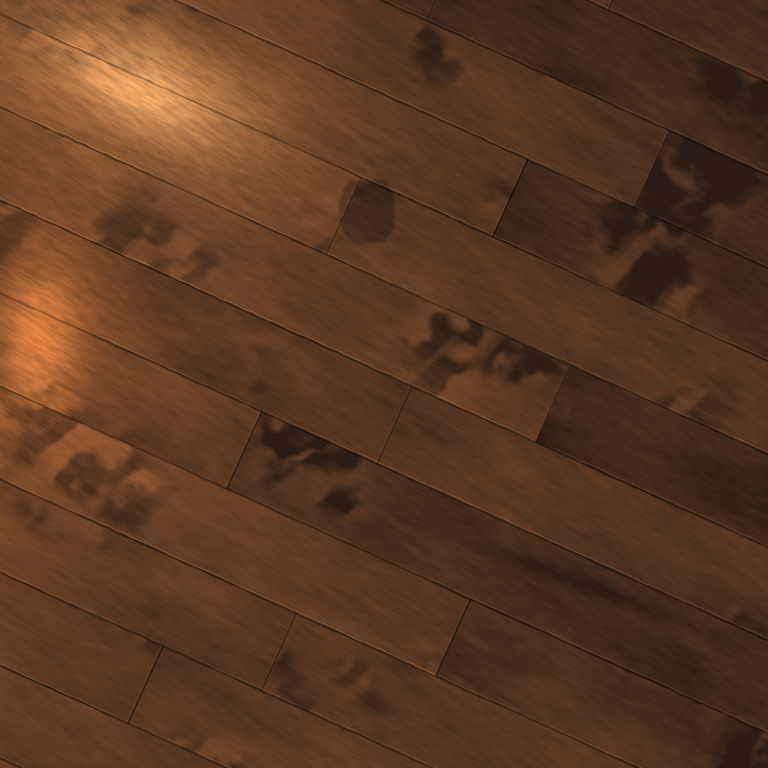
Write a Shadertoy shader that draws this texture.

```glsl
// Dark stained plank floor running diagonally, lit by two warm reflections.
// Points are rotated into plank space (along, across), split into rows and
// staggered boards, then shaded with stretched noise, seams and glow.

float hash(vec2 p) {
    vec3 h = fract(p.xyx * vec3(0.1031, 0.1030, 0.0973));
    h += dot(h, h.yzx + 33.33);
    return fract((h.x + h.y) * h.z);
}

float noise(vec2 p) {
    vec2 i = floor(p), f = fract(p);
    f = f * f * (3.0 - 2.0 * f);
    return mix(mix(hash(i), hash(i + vec2(1, 0)), f.x),
               mix(hash(i + vec2(0, 1)), hash(i + vec2(1, 1)), f.x), f.y);
}

float fbm(vec2 p) {
    float sum = 0.0, amp = 0.533;
    for (int i = 0; i < 4; i++) {
        sum += amp * noise(p);
        p = mat2(1.6, 1.2, -1.2, 1.6) * p + 7.3;
        amp *= 0.5;
    }
    return sum;
}

// Fibres keep their direction, so octaves scale without rotating.
float fibres(vec2 p) {
    return 0.5 * noise(p) + 0.3 * noise(p * 2.1 + 3.7) + 0.2 * noise(p * 4.3 + 8.1);
}

// Soft-edged line of the given half width around distance zero.
float line(float d, float halfWidth, float px) {
    return 1.0 - smoothstep(halfWidth - px, halfWidth + px, abs(d));
}

float blob(vec2 offset, vec2 radius) {
    vec2 e = offset / radius;
    return exp(-dot(e, e));
}

void mainImage(out vec4 fragColor, in vec2 fragCoord) {
    vec2 p = fragCoord / iResolution.y;
    float px = 0.7 / iResolution.y;

    // Plank space: x runs along the boards, y across them
    vec2 down = vec2(p.x, 1.0 - p.y);
    vec2 q = vec2(dot(down, vec2(0.911, 0.412)), dot(down, vec2(-0.412, 0.911)));
    float width = 0.1104;
    float across = (q.y - 0.0166) / width;
    float row = floor(across);
    float seam = (across - floor(across + 0.5)) * width;

    // Staggered end joints
    float run = (q.x - 0.7 - 0.2 * sin(2.12 * row - 1.08)) / 0.95;
    float joint = (run - floor(run + 0.5)) * 0.95;
    vec2 board = vec2(row, floor(run)) + 20.0;
    float boardTone = hash(board * 3.7);

    // Each board gets its own slightly slanted patch of wood
    vec2 wood = q + 9.0 * vec2(hash(board), hash(board + 5.5));
    wood.y -= 0.12 * q.x;
    float cloud = fbm(wood * vec2(6.0, 13.0));
    float grain = fibres(wood * vec2(22.0, 110.0));
    float pores = noise(wood * vec2(75.0, 380.0));

    // Broad light falloff from left to right, then board and grain variation
    float tone = 0.80 - 0.58 * p.x - 0.13 * p.y;
    tone -= 0.2 * blob(p, vec2(0.35, 0.2));
    tone += 0.26 * (boardTone - 0.5) + 0.6 * (cloud - 0.5);
    tone += 0.26 * (grain - 0.5) + 0.14 * (pores - 0.5);

    // Curly figure: patches of ripples lying across the board
    float patches = smoothstep(0.53, 0.72, fbm(wood * vec2(4.5, 8.0) + 17.0));
    float warp = 2.5 * fbm(wood * 18.0);
    float ripple = noise(vec2(wood.x * 50.0 + wood.y * 24.0 + warp, wood.y * 22.0 + warp));
    tone += patches * (0.75 * (smoothstep(0.2, 0.8, ripple) - 0.5) - 0.14);

    // Shadowed side of each end joint
    tone -= 0.16 * smoothstep(0.0, 0.004, joint) * exp(-max(joint, 0.0) / 0.06);

    // Dark knot and a long mineral streak
    vec2 knot = (p - vec2(0.479, 0.724)) + 0.012 * (vec2(cloud, grain) - 0.5);
    float knotMask = 1.0 - smoothstep(0.85, 1.1, length(pow(abs(knot) / vec2(0.034, 0.042), vec2(1.5))));
    tone -= 0.36 * knotMask;
    vec2 streak = vec2(q.x - 1.03, across - 3.28 + 0.65 * (q.x - 1.03));
    tone -= 0.3 * blob(streak, vec2(0.16, 0.09));

    vec3 color = mix(vec3(0.22, 0.14, 0.095), vec3(0.49, 0.30, 0.175), clamp(tone, -0.2, 1.25));

    // Reflections, textured by the grain
    vec2 upper = q - vec2(0.221, 0.024);
    vec2 lower = p - vec2(0.055, 0.565);
    float sheen = 0.72 + 0.3 * grain + 0.26 * pores;
    color += sheen * vec3(0.36, 0.28, 0.18) * blob(upper, vec2(0.13, 0.06));
    color += sheen * vec3(0.13, 0.09, 0.05) * blob(upper, vec2(0.27, 0.15));
    color += sheen * vec3(0.36, 0.20, 0.08) * blob(lower, vec2(0.05, 0.085));
    color += sheen * vec3(0.13, 0.07, 0.03) * blob(lower, vec2(0.12, 0.20));

    // Seams: dark groove beside a worn, broken light bevel
    float wear = noise(vec2(q.x * 9.0, floor(across + 0.5) * 5.3));
    float fray = 0.0012 * (noise(vec2(q.x * 90.0, row)) - 0.5);
    float groove = line(seam + fray, 0.0013, px) * (0.4 + 0.4 * wear);
    float bevel = line(seam + fray + 0.0022, 0.0008, px) * smoothstep(0.15, 0.8, wear + 0.35 * p.x);
    color = mix(color, color * 0.42, groove);
    color = mix(color, color * 1.3 + vec3(0.06, 0.045, 0.03), 0.65 * bevel);

    // End joints, some tighter than others
    float gap = 0.35 + 0.5 * hash(vec2(row + 31.0, 4.0));
    color = mix(color, color * 0.45, gap * line(joint, 0.0013, px));
    color = mix(color, color * 1.35 + 0.03, 0.4 * gap * line(joint + 0.0024, 0.0008, px));

    fragColor = vec4(clamp(color, 0.0, 1.0), 1.0);
}
```
